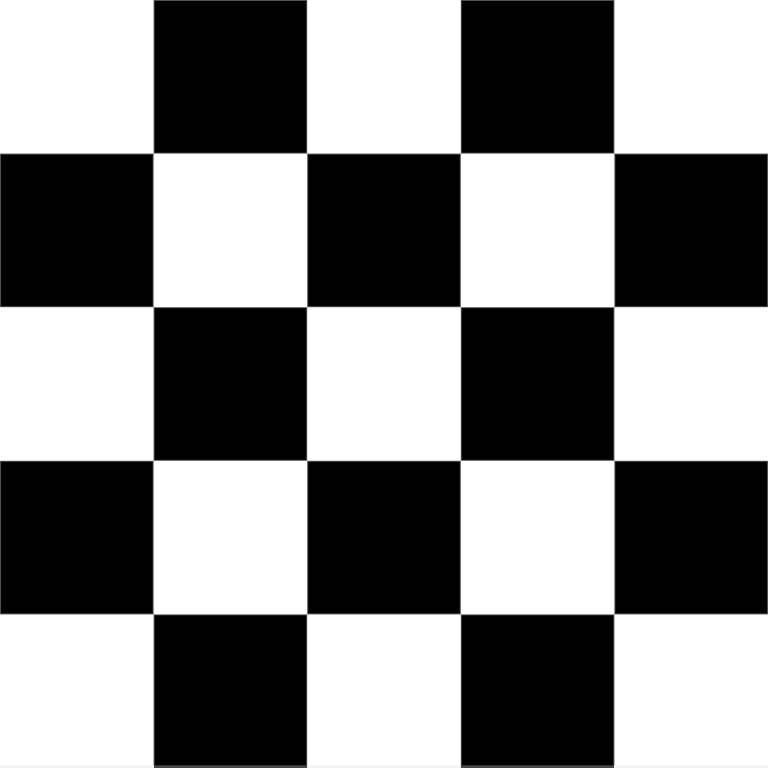
Write a Shadertoy shader that draws this pattern.

```glsl
// Black and white checkerboard with hairline grey rims and a faded bottom edge.

const float CELLS = 5.0;            // squares across and down
const float RIM_WIDTH = 0.0013;     // grey hairline inside each dark square
const float FADE_HEIGHT = 0.0035;   // worn strip along the bottom
const vec3 LIGHT = vec3(1.0);
const vec3 DARK = vec3(0.0);
const vec3 RIM = vec3(0.32);
const vec3 FADED_LIGHT = vec3(0.95);
const vec3 FADED_DARK = vec3(0.28);

// Signed distance to the checker edges, positive inside dark squares
float checkerDistance(vec2 uv) {
    vec2 grid = uv * CELLS;
    vec2 cell = floor(grid);
    vec2 toEdge = 0.5 - abs(fract(grid) - 0.5);
    float inset = min(toEdge.x, toEdge.y) / CELLS;
    float parity = mod(cell.x + cell.y, 2.0);
    return parity > 0.5 ? inset : -inset;
}

// Antialiased coverage of the region where dist is positive
float coverage(float dist, float pixel) {
    return clamp(dist / pixel + 0.5, 0.0, 1.0);
}

void mainImage(out vec4 fragColor, in vec2 fragCoord) {
    vec2 uv = fragCoord / iResolution.xy;
    float pixel = 1.0 / min(iResolution.x, iResolution.y);

    // Squares and their rims
    float dist = checkerDistance(uv);
    float square = coverage(dist, pixel);
    float core = coverage(dist - RIM_WIDTH, pixel);
    vec3 color = mix(LIGHT, RIM, square);
    color = mix(color, DARK, core);

    // Faded bottom edge
    float fade = coverage(FADE_HEIGHT - uv.y, pixel);
    float darkColumn = step(0.5, mod(floor(uv.x * CELLS), 2.0));
    color = mix(color, mix(FADED_LIGHT, FADED_DARK, darkColumn), fade);

    fragColor = vec4(color, 1.0);
}
```
